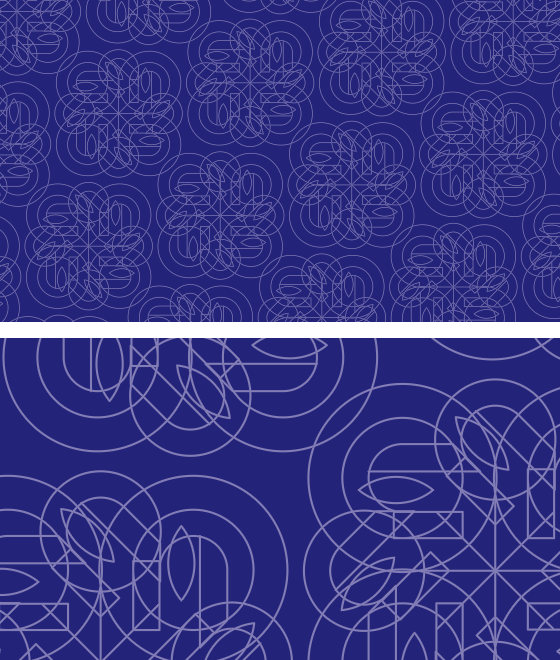
Top: the whole. Bottom: its middle third, enlarged.
Write a WebGL 1 fragment shader that draws this pattern.

```glsl
precision highp float;

uniform vec2 u_resolution;

// Lengths are in design units: the canvas is CANVAS_WIDTH units wide.
const float CANVAS_WIDTH = 768.0;
const vec2 FIRST_CENTER = vec2(343.0, 328.0);
const vec2 STEP_A = vec2(180.4, 42.0);
const vec2 STEP_B = vec2(41.0, 182.0);

const float PETAL_OFFSET = 42.4;   // petal center along each diagonal axis
const float INNER_RADIUS = 15.5;
const float OUTER_RADIUS = 27.5;
const float HALO_RADIUS = 43.0;
const float FLOWER_REACH = 106.0;
const float LINE_WIDTH = 0.95;

const vec3 GROUND_COLOR = vec3(0.14, 0.138, 0.48);
const vec3 LINE_COLOR = vec3(0.51, 0.49, 0.71);

const float EIGHTH_TURN = 0.78539816;
const float FAR = 1000.0;

float segment(vec2 p, vec2 a, vec2 b) {
  vec2 ab = b - a;
  float t = clamp(dot(p - a, ab) / dot(ab, ab), 0.0, 1.0);
  return length(p - a - ab * t);
}

float ring(vec2 p, float radius) {
  return abs(length(p) - radius);
}

// Outline of a pointed leaf lying along x.
float leaf(vec2 p, float halfLength, float halfWidth) {
  p = abs(p);
  float sag = (halfLength * halfLength - halfWidth * halfWidth) / (2.0 * halfWidth);
  float side = abs(length(p + vec2(0.0, sag)) - sag - halfWidth);
  float tip = length(p - vec2(halfLength, 0.0));
  return p.x < halfLength ? side : tip;
}

// Petal frame: x follows the strips, y points back toward the flower center.
float petal(vec2 q) {
  float r = INNER_RADIUS;
  float R = OUTER_RADIUS;
  float d = ring(q, R);
  d = min(d, q.x > 0.0 ? ring(q, r) : FAR);

  // Spoke from the flower center
  d = min(d, segment(q, vec2(-PETAL_OFFSET, PETAL_OFFSET), vec2(-r, r)));

  // Capped strip on the near side
  d = min(d, segment(q, vec2(-R, r), vec2(4.0, r)));
  d = min(d, segment(q, vec2(-R, R), vec2(4.0, R)));
  d = min(d, segment(q, vec2(-R, r), vec2(-R, R)));
  d = min(d, segment(q, vec2(4.0, r), vec2(4.0, R)));

  // Strip on the far side with a slanted end
  d = min(d, segment(q, vec2(-23.0, -r), vec2(0.0, -r)));
  d = min(d, segment(q, vec2(-35.5, -3.0), vec2(r, -3.0)));
  d = min(d, segment(q, vec2(-23.0, -r), vec2(-35.5, -3.0)));

  return min(d, leaf(q - vec2(3.0, 5.5), 17.0, 6.0));
}

float flower(vec2 p) {
  float d = FAR;
  for (int k = 0; k < 8; k++) {
    float angle = (float(k) + 1.0) * EIGHTH_TURN;
    vec2 along = vec2(cos(angle), sin(angle));
    vec2 q = vec2(dot(p, along), dot(p, vec2(-along.y, along.x)));
    q -= vec2(PETAL_OFFSET, -PETAL_OFFSET);
    d = min(d, petal(q));
    // Wide halos surround the diagonal petals only
    if (mod(float(k), 2.0) > 0.5) d = min(d, ring(q, HALO_RADIUS));
  }
  return d;
}

// Share of a pixel covered by a line, correct for hairlines too.
float lineCoverage(float d, float pixel) {
  float halfWidth = 0.5 * LINE_WIDTH;
  float covered = min(d + 0.5 * pixel, halfWidth) - max(d - 0.5 * pixel, -halfWidth);
  return clamp(covered / pixel, 0.0, 1.0);
}

void main() {
  float pixel = CANVAS_WIDTH / u_resolution.x;
  vec2 p = gl_FragCoord.xy * pixel - FIRST_CENTER;

  // Nearest node of the slanted lattice
  float area = STEP_A.x * STEP_B.y - STEP_A.y * STEP_B.x;
  vec2 node = vec2(p.x * STEP_B.y - p.y * STEP_B.x,
                   p.y * STEP_A.x - p.x * STEP_A.y) / area;
  node = floor(node + 0.5);

  // Neighboring flowers overlap
  float d = FAR;
  for (int i = -1; i <= 1; i++) {
    for (int j = -1; j <= 1; j++) {
      vec2 cell = node + vec2(float(i), float(j));
      vec2 local = p - cell.x * STEP_A - cell.y * STEP_B;
      if (length(local) < FLOWER_REACH) d = min(d, flower(local));
    }
  }

  gl_FragColor = vec4(mix(GROUND_COLOR, LINE_COLOR, lineCoverage(d, pixel)), 1.0);
}
```
